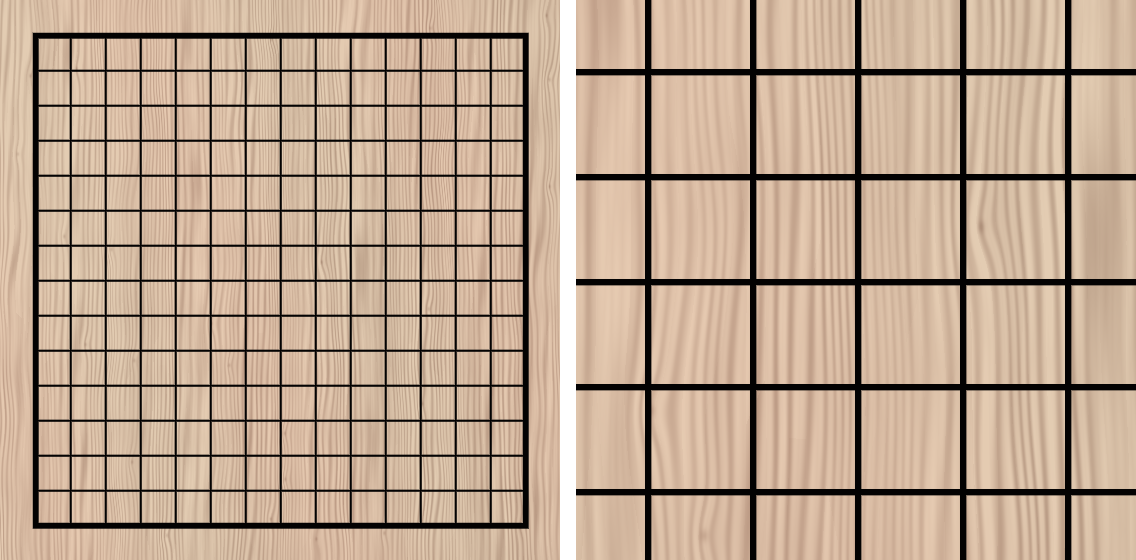
Left: the whole. Right: its middle third, enlarged.
Reproduce this pattern procedurally as a WebGL 1 fragment shader.

```glsl
precision highp float;
// A ruled board of 14 by 14 squares in a heavy black frame on pale, upright-grained wood.
// Growth rings are sharpened sines of a warped x; stretched cellular noise adds
// fibres, patches of stronger grain and small scattered knots.

uniform vec2 u_resolution;

#define CELLS 14.0
#define PITCH 0.0625
#define CENTER vec2(0.5013, 0.4987)
#define LINE_WIDTH 0.0038
#define FRAME_WIDTH 0.0106
#define RINGS 118.0
#define KNOT_GRID vec2(11.0, 10.0)
#define LIGHT_WOOD vec3(0.895, 0.795, 0.695)
#define DARK_WOOD vec3(0.690, 0.565, 0.480)
#define INK vec3(0.012, 0.009, 0.008)

const float TAU = 6.2831853;

vec2 hash2(vec2 p) {
  vec2 k = vec2(dot(p, vec2(127.1, 311.7)), dot(p, vec2(269.5, 183.3)));
  return fract(sin(k) * 43758.545);
}

// Nearest feature point: xy is the offset to it, z its random value.
vec3 cellular(vec2 p) {
  vec2 base = floor(p);
  vec3 nearest = vec3(4.0, 4.0, 0.0);
  for (int j = -1; j <= 1; j++) {
    for (int i = -1; i <= 1; i++) {
      vec2 id = base + vec2(float(i), float(j));
      vec2 jitter = hash2(id);
      vec2 offset = id + 0.15 + 0.7 * jitter - p;
      if (dot(offset, offset) < dot(nearest.xy, nearest.xy))
        nearest = vec3(offset, fract(jitter.x * 17.0 + jitter.y * 7.0));
    }
  }
  return nearest;
}

// Slow sideways drift of the grain, strongest in a few columns.
float grainDrift(vec2 p) {
  float bend = 0.35 + 0.65 * smoothstep(0.1, 0.9, sin(p.x * 34.0 + 0.9 * sin(p.y * 5.0)));
  float wave = sin(p.y * 17.0 + p.x * 19.0) + 0.5 * sin(p.y * 39.0 - p.x * 27.0 + 1.7);
  return 0.0032 * bend * wave + 0.004 * sin(p.y * 4.3 + p.x * 6.0);
}

// Darkness of the wood, from 0 in early wood to 1 in the darkest rings.
float woodTone(vec2 p) {
  // Knots push the rings aside and leave a dark speck.
  vec3 knot = cellular(p * KNOT_GRID);
  vec2 reach = knot.xy / KNOT_GRID;
  float present = step(0.8, knot.z);
  float push = present * exp(-dot(reach * vec2(90.0, 50.0), reach * vec2(90.0, 50.0)));
  float speck = present * exp(-dot(reach * vec2(420.0, 260.0), reach * vec2(420.0, 260.0)));

  float x = p.x + grainDrift(p) + 0.005 * push;
  float phase = RINGS * x + 1.7 * sin(x * 23.0 + 1.0) + 0.8 * sin(x * 61.0 + p.y * 2.0)
              + 0.25 * sin(x * 173.0 + p.y * 9.0);
  float ring = pow(0.5 + 0.5 * sin(TAU * phase), 1.8);

  vec3 patchCell = cellular(vec2(x * 15.0, p.y * 5.0));
  float strength = 0.3 + 0.25 * smoothstep(0.8, 0.1, length(patchCell.xy))
                 + 0.12 * sin(x * 41.0 + 2.0) + 0.14 * (p.x - 0.5);
  float fibre = length(cellular(vec2(x * 210.0, p.y * 9.0)).xy);
  float streak = cellular(vec2(x * 88.0, p.y * 2.5)).z;

  float shade = 0.27 + 0.12 * (p.x - 0.5) - 0.05 * (p.y - 0.5)
              + 0.035 * sin(x * 29.0 + sin(p.y * 6.0)) + 0.03 * sin(x * 73.0 + 2.0);
  return shade + strength * (ring - 0.35) + 0.22 * (fibre - 0.4)
       + 0.15 * (streak - 0.5) + 0.4 * speck;
}

float cover(float signedDistance, float pixel) {
  return clamp(0.5 - signedDistance / pixel, 0.0, 1.0);
}

// Coverage of the ruled lines and the frame around them.
float boardInk(vec2 p, float pixel) {
  vec2 q = p - CENTER;
  float edge = max(abs(q.x), abs(q.y)) - 0.5 * CELLS * PITCH;
  vec2 toLine = abs(fract(q / PITCH + 0.5) - 0.5) * PITCH;
  float lines = min(toLine.x, toLine.y) - 0.5 * LINE_WIDTH;
  float frame = abs(edge) - 0.5 * FRAME_WIDTH;
  return max(cover(max(lines, edge), pixel), cover(frame, pixel));
}

void main() {
  float side = min(u_resolution.x, u_resolution.y);
  vec2 p = (gl_FragCoord.xy - 0.5 * u_resolution) / side + 0.5;

  vec3 color = mix(LIGHT_WOOD, DARK_WOOD, clamp(woodTone(p), 0.0, 1.0));
  // Warm, slightly rosy drift across the board.
  color += vec3(0.006, -0.006, -0.004) * sin(p.x * 13.0 + p.y * 5.0);
  color = mix(color, INK, boardInk(p, 1.0 / side));
  gl_FragColor = vec4(color, 1.0);
}
```
